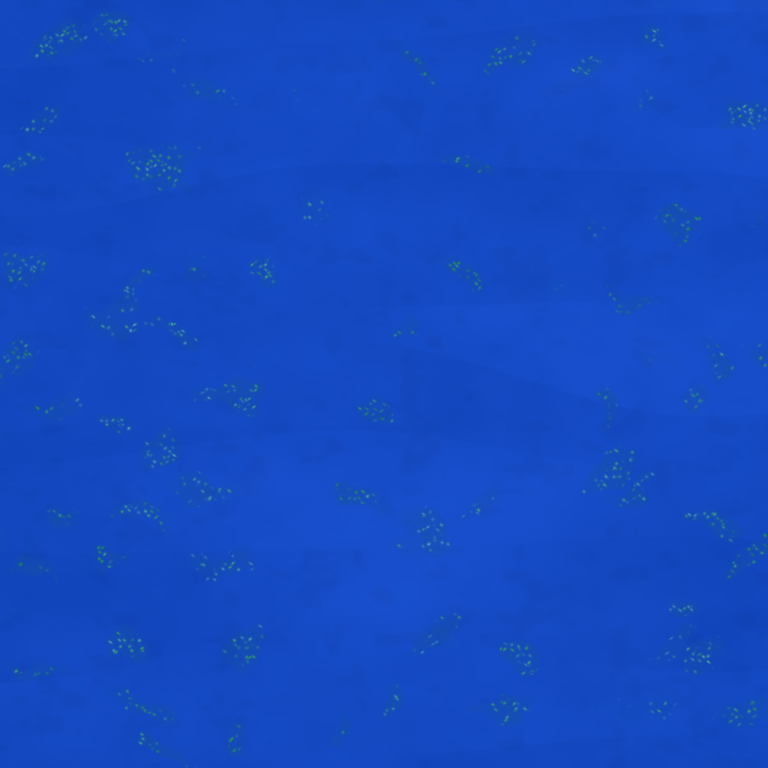
Reproduce this texture procedurally as a WebGL 1 fragment shader.

```glsl
precision highp float;

uniform vec2 u_resolution;

float hash(vec2 p) {
  return fract(sin(dot(p, vec2(127.1, 311.7))) * 43758.5453);
}

vec2 hash2(vec2 p) {
  return vec2(hash(p), hash(p + 57.3));
}

float noise(vec2 p) {
  vec2 i = floor(p);
  vec2 f = fract(p);
  f = f * f * (3.0 - 2.0 * f);
  return mix(mix(hash(i), hash(i + vec2(1.0, 0.0)), f.x),
             mix(hash(i + vec2(0.0, 1.0)), hash(i + 1.0), f.x), f.y);
}

float fbm(vec2 p) {
  float sum = 0.0;
  float amplitude = 0.5;
  for (int i = 0; i < 4; i++) {
    sum += amplitude * noise(p);
    p = p * 2.03 + 17.7;
    amplitude *= 0.5;
  }
  return sum;
}

// Scattered, tilted, ragged patches of varying size and strength
float patchDensity(vec2 p) {
  vec2 warp = vec2(noise(p * 32.0), noise(p * 32.0 + 40.0)) - 0.5;
  vec2 q = p * 10.0 + 0.3 * warp;
  vec2 cell = floor(q);
  float density = 0.0;
  for (int y = -1; y <= 1; y++) {
    for (int x = -1; x <= 1; x++) {
      vec2 id = cell + vec2(float(x), float(y));
      vec2 d = q - id - 0.05 - 0.9 * hash2(id + 3.1);
      float angle = (hash(id + 8.7) - 0.5) * 1.7;
      float c = cos(angle);
      float s = sin(angle);
      d = vec2(c * d.x + s * d.y, c * d.y - s * d.x);
      vec2 size = mix(vec2(0.2, 0.14), vec2(0.62, 0.28), hash2(id + 21.9));
      float strength = smoothstep(0.1, 1.0, hash(id + 40.3));
      density = max(density, strength * (1.0 - smoothstep(0.2, 1.1, length(d / size))));
    }
  }
  return density;
}

// Wavy layers with a crisp upper edge that fade out downward
float strata(vec2 p) {
  float tone = 0.0;
  for (int i = 0; i < 9; i++) {
    float k = float(i);
    float height = (k + 0.5) / 9.0 + 0.16 * (noise(vec2(p.x * 2.2, k * 9.3)) - 0.5);
    float depth = height - p.y;
    float fade = smoothstep(0.2, 0.7, noise(vec2(p.x * 3.0 + 5.0, k * 4.7)));
    float side = mod(k, 2.0) < 0.5 ? -1.0 : 0.8;
    tone += side * fade * smoothstep(-0.002, 0.003, depth) * exp(-8.0 * max(depth, 0.0));
  }
  return tone;
}

// Soft irregular grains; x is coverage, y is a random hue
vec2 grains(vec2 p, float density) {
  vec2 q = p * 140.0;
  vec2 cell = floor(q);
  vec2 result = vec2(0.0);
  for (int y = -1; y <= 1; y++) {
    for (int x = -1; x <= 1; x++) {
      vec2 id = cell + vec2(float(x), float(y));
      vec2 d = q - id - hash2(id + 11.0);
      d.x += (hash(id + 6.4) - 0.5) * 1.6 * d.y;
      float present = smoothstep(0.0, 0.25, density * 0.8 - hash(id + 29.0));
      float weight = present * (0.35 + 0.65 * hash(id + 93.0));
      float cover = weight * exp(-dot(d, d) * 13.0);
      if (cover > result.x) result = vec2(cover, hash(id + 71.0));
    }
  }
  return result;
}

void main() {
  vec2 p = gl_FragCoord.xy / u_resolution.y;

  // Blue ground with broad drifts, layers and fine mottling
  float broad = fbm(p * vec2(2.0, 4.5) + 4.0) - 0.47;
  float blotch = fbm(p * vec2(17.0, 22.0)) - 0.47;
  float tone = 0.56 + 1.5 * broad + 0.55 * blotch + 0.3 * strata(p);
  vec3 color = mix(vec3(0.065, 0.27, 0.735), vec3(0.095, 0.308, 0.8), clamp(tone, 0.0, 1.0));

  // Small dark smudges
  float smudge = smoothstep(0.52, 0.72, fbm(p * vec2(30.0, 36.0) + 31.0));
  color -= smudge * vec3(0.002, 0.01, 0.026);

  // Dull teal haze within the patches
  float density = patchDensity(p);
  float haze = smoothstep(0.0, 0.6, density) * (0.3 + 0.7 * noise(p * 90.0));
  color = mix(color, vec3(0.085, 0.315, 0.645), 0.55 * haze);

  // Green and cyan grains
  vec2 grain = grains(p, density);
  float hue = 0.75 * grain.y + 0.9 * (noise(p * 7.0) - 0.4);
  vec3 speckle = mix(vec3(0.13, 0.56, 0.32), vec3(0.33, 0.62, 0.74), clamp(hue, 0.0, 1.0));
  color = mix(color, speckle, min(1.0, 1.1 * grain.x));

  gl_FragColor = vec4(color, 1.0);
}
```
